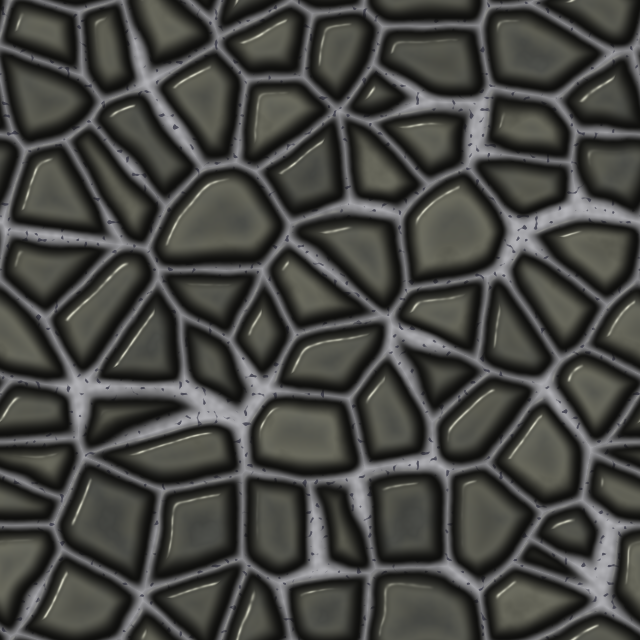
Give the GLSL for this texture, as a three.js fragment shader.

```glsl
varying vec2 vUv;

const float STONES = 8.0;       // stones across the tile
const float JITTER = 1.08;      // scatter of the seeds, in cells
const float CORNER = 32.0;      // higher means sharper corners
const vec2 LIGHT = vec2(-0.707, 0.707);

const vec3 CREVICE = vec3(0.06, 0.06, 0.054);
const vec3 OLIVE = vec3(0.425, 0.425, 0.375);
const vec3 SLATE = vec3(0.255, 0.26, 0.245);
const vec3 MORTAR = vec3(0.49, 0.49, 0.50);
const vec3 MORTAR_PALE = vec3(0.65, 0.65, 0.665);
const vec3 SPECK = vec3(0.20, 0.20, 0.26);
const vec3 GLINT = vec3(0.80, 0.80, 0.73);

vec2 hash2(vec2 p) {
  vec3 q = fract(p.xyx * vec3(0.1031, 0.1030, 0.0973));
  q += dot(q, q.yzx + 33.33);
  return fract((q.xx + q.yz) * q.zy);
}

float cornerSlope(vec2 cell, vec2 offset, float period) {
  float angle = 6.2832 * hash2(mod(cell, period) + 17.0).x;
  return dot(vec2(cos(angle), sin(angle)), offset);
}

// Gradient noise that wraps after a whole number of cells
float noise(vec2 uv, float period) {
  vec2 p = uv * period;
  vec2 i = floor(p);
  vec2 f = p - i;
  vec2 u = f * f * f * (f * (f * 6.0 - 15.0) + 10.0);
  vec2 x = vec2(1.0, 0.0);
  float low = mix(cornerSlope(i, f, period), cornerSlope(i + x, f - x, period), u.x);
  float high = mix(cornerSlope(i + x.yx, f - x.yx, period),
                   cornerSlope(i + 1.0, f - 1.0, period), u.x);
  return mix(low, high, u.y);
}

float fbm(vec2 uv, float period) {
  float sum = 0.0;
  float gain = 1.0;
  for (int i = 0; i < 4; i++) {
    sum += gain * noise(uv, period);
    gain *= 0.5;
    period *= 2.0;
  }
  return sum;
}

vec2 seedOffset(vec2 cell, float count) {
  return 0.5 + JITTER * (hash2(mod(cell, count) + 8.0) - 0.5);
}

// Straight-sided cells: x = distance to the border, yz = outward slope, w = stone id
vec4 stoneField(vec2 uv, float count) {
  vec2 p = uv * count;
  vec2 base = floor(p);
  vec2 toNearest = vec2(8.0);
  vec2 home = base;
  for (int y = -2; y <= 2; y++) {
    for (int x = -2; x <= 2; x++) {
      vec2 cell = base + vec2(float(x), float(y));
      vec2 toSeed = cell + seedOffset(cell, count) - p;
      if (dot(toSeed, toSeed) < dot(toNearest, toNearest)) {
        toNearest = toSeed;
        home = cell;
      }
    }
  }
  float weightSum = 1e-30;
  vec2 slope = vec2(0.0);
  for (int y = -2; y <= 2; y++) {
    for (int x = -2; x <= 2; x++) {
      vec2 cell = home + vec2(float(x), float(y));
      vec2 toSeed = cell + seedOffset(cell, count) - p;
      vec2 across = toSeed - toNearest;
      float gap = length(across);
      if (gap > 0.001) {
        vec2 outward = across / gap;
        float weight = exp(-CORNER * 0.5 * dot(toSeed + toNearest, outward));
        weightSum += weight;
        slope += weight * outward;
      }
    }
  }
  float id = hash2(mod(home, count) + 41.0).x;
  return vec4(-log(weightSum) / CORNER, slope / weightSum, id);
}

// Soft line at a given inset
float ridge(float inset, float center, float width) {
  float t = (inset - center) / width;
  return exp(-t * t);
}

vec3 stoneColor(float inset, float facing, float id, float stain) {
  float slate = 0.6 * id + 0.45 * smoothstep(0.22, 0.5, inset) + 0.7 * stain;
  vec3 top = mix(OLIVE, SLATE, clamp(slate, 0.0, 1.0)) * (1.0 + 0.25 * stain);
  return mix(CREVICE, top, smoothstep(0.06, 0.28, inset + 0.025 * facing));
}

vec3 mortarColor(float inset, float grain, float speckle) {
  vec3 color = mix(MORTAR, MORTAR_PALE, smoothstep(0.0, -0.08, inset));
  color *= 1.0 + 0.12 * grain;
  return mix(color, SPECK, 0.75 * smoothstep(0.26, 0.48, speckle));
}

void main() {
  vec2 warp = vec2(noise(vUv, 20.0), noise(vUv + 0.37, 20.0));
  vec4 field = stoneField(vUv + 0.003 * warp, STONES);
  float spread = 0.012 + 0.12 * smoothstep(0.0, 0.6, noise(vUv + 0.13, 7.0));
  float inset = field.x - spread;
  float facing = dot(field.yz, LIGHT);

  float stain = fbm(vUv, 14.0);
  float grain = noise(vUv + 0.21, 80.0);
  float speckle = noise(vUv, 108.0);

  // Stones set in mortar, with a dark crevice between
  vec3 stone = stoneColor(inset, facing, field.w, stain);
  vec3 mortar = mortarColor(inset, grain, speckle);
  vec3 color = mix(mortar, stone, smoothstep(-0.025, 0.08, inset + 0.008 * grain));

  // Broken glints on edges that face the light
  float lit = smoothstep(0.64, 0.92, facing);
  float broken = clamp(0.75 + 0.9 * grain, 0.0, 1.0);
  float bevel = ridge(inset, 0.18, 0.016);
  float rim = 0.25 * ridge(inset, 0.0, 0.014);
  color = mix(color, GLINT, lit * broken * (bevel + rim));

  gl_FragColor = vec4(color, 1.0);
}
```
